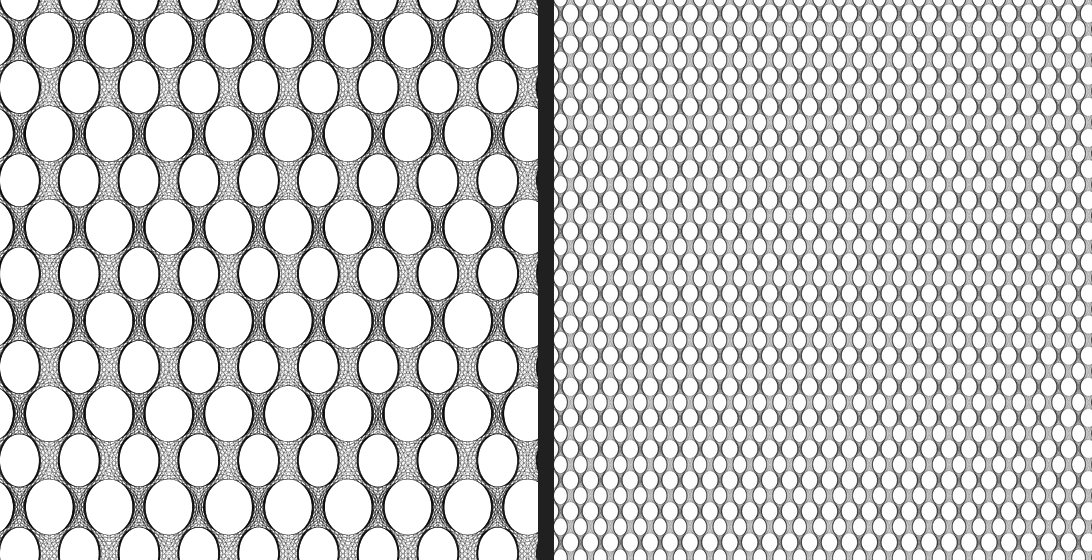
Left: one tile. Right: repeated 3 by 3.
Reproduce this pattern procedurally as a Shadertoy shader.

```glsl
// Openwork net: alternating rows of large and small oval holes in a mesh of fine dark threads
#define REPEATS vec2(9.0, 6.0)
#define OFFSET vec2(0.825, 0.567)
#define LARGE_HOLE vec2(0.390, 0.297)
#define SMALL_HOLE vec2(0.325, 0.281)
#define CORD 0.017
#define THREAD 0.0058
#define DIAGONAL 0.0045
#define DIAGONAL_COUNT 18.0
#define RUNG_COUNT 24.0
#define WOBBLE 0.005
#define INK vec3(0.03)
#define TAU 6.2831853

float hash(vec2 p) {
    return fract(sin(dot(p, vec2(127.1, 311.7))) * 43758.5453);
}

// Value noise that wraps after "period" lattice cells
float wrappedNoise(vec2 p, vec2 period) {
    vec2 i = floor(p), f = fract(p);
    f = f * f * (3.0 - 2.0 * f);
    vec2 a = mod(i, period), b = mod(i + 1.0, period);
    return mix(mix(hash(a), hash(vec2(b.x, a.y)), f.x),
               mix(hash(vec2(a.x, b.y)), hash(b), f.x), f.y);
}

// Share of a pixel covered by a line of the given half width
float coverage(float d, float halfWidth, float px) {
    float h = 0.5 * px;
    return clamp(min(halfWidth, d + h) - max(-halfWidth, d - h), 0.0, px) / px;
}

// Lines at every whole value of k, whose gradient length is "slope"
float strands(float k, float slope, float halfWidth, float px) {
    return coverage(abs(fract(k + 0.5) - 0.5) / slope, halfWidth, px);
}

float ellipseDistance(vec2 p, vec2 r) {
    float f = length(p / r);
    return max(f, 0.01) * (f - 1.0) / max(length(p / (r * r)), 0.001);
}

// How far a point lies toward the left or right flank of an ellipse
float flank(vec2 p, vec2 r) {
    return abs(p.x / r.x) / max(length(p / r), 0.01);
}

void mainImage(out vec4 fragColor, in vec2 fragCoord) {
    vec2 uv = fragCoord / iResolution.xy;
    float aspect = iResolution.y * REPEATS.x / (iResolution.x * REPEATS.y);
    float px = REPEATS.x / iResolution.x;
    vec2 stretch = vec2(1.0, aspect);

    // Wear: small wrapped bends and uneven ink
    vec2 grain = REPEATS * vec2(10.0, 16.0);
    float wear = wrappedNoise(uv * grain, grain);
    float bend = wrappedNoise(uv * grain * 0.5 + 0.37, grain * 0.5) - 0.5;

    // Staggered holes
    vec2 g = uv * REPEATS - OFFSET;
    vec2 large = fract(g + 0.5) - 0.5;
    vec2 small = fract(g) - 0.5;
    float toLarge = ellipseDistance(large * stretch, LARGE_HOLE * stretch) + bend * WOBBLE;
    float toSmall = ellipseDistance(small * stretch, SMALL_HOLE * stretch) + bend * WOBBLE;
    float cloth = smoothstep(-0.5 * px, 0.5 * px, min(toLarge, toSmall));

    // Coordinate across the wavy band between neighbouring holes
    float wave = cos(TAU * large.y);
    float center = 0.265 + 0.18 * wave;
    float halfBand = 0.07 - 0.015 * wave;
    float drift = 0.18 * TAU * sin(TAU * large.y) / aspect;
    float across = (abs(large.x) - center) / halfBand + bend * 0.35;
    float narrow = 0.5 + 0.5 * wave;
    float inBand = 1.0 - smoothstep(1.1, 1.6, abs(across));

    // Lengthwise threads
    float k = 1.5 * across + 0.5;
    float threadSlope = 1.5 / halfBand * length(vec2(1.0, drift));
    float threads = strands(k, threadSlope, THREAD * mix(0.8, 1.25, narrow), px);
    threads *= inBand * mix(0.45, 1.0, wear) * mix(0.75, 1.0, narrow);

    // Crossing diagonals
    float climb = DIAGONAL_COUNT / aspect;
    float rise = large.y * DIAGONAL_COUNT;
    float lean = drift / halfBand;
    float up = strands(across + rise, length(vec2(1.0 / halfBand, lean + climb)), DIAGONAL, px);
    float down = strands(across - rise, length(vec2(1.0 / halfBand, lean - climb)), DIAGONAL, px);
    float meshInk = mix(0.6, 1.0, narrow) * mix(1.0, 0.6, wear);

    // Rungs, clearest beside the tips of the holes
    float rungs = strands(large.y * RUNG_COUNT + bend * 0.8, RUNG_COUNT / aspect, DIAGONAL, px);
    rungs *= mix(0.4, 0.9, 1.0 - abs(wave)) * mix(0.6, 1.0, wear);

    // Heavy cords on the flanks, fine rims at the tips
    float largeCord = CORD * mix(0.22, 1.0, smoothstep(0.45, 0.85, flank(large, LARGE_HOLE)));
    float smallCord = CORD * mix(0.35, 1.0, smoothstep(0.2, 0.7, flank(small, SMALL_HOLE)));
    float cords = max(coverage(abs(toLarge - largeCord), largeCord, px),
                      coverage(abs(toSmall - smallCord), smallCord, px));
    cords *= mix(0.85, 1.0, wear);

    float paper = (1.0 - threads) * (1.0 - up * meshInk) * (1.0 - down * meshInk) * (1.0 - rungs);
    paper = mix(1.0, paper, cloth) * (1.0 - cords);
    fragColor = vec4(mix(INK, vec3(1.0), paper), 1.0);
}
```
